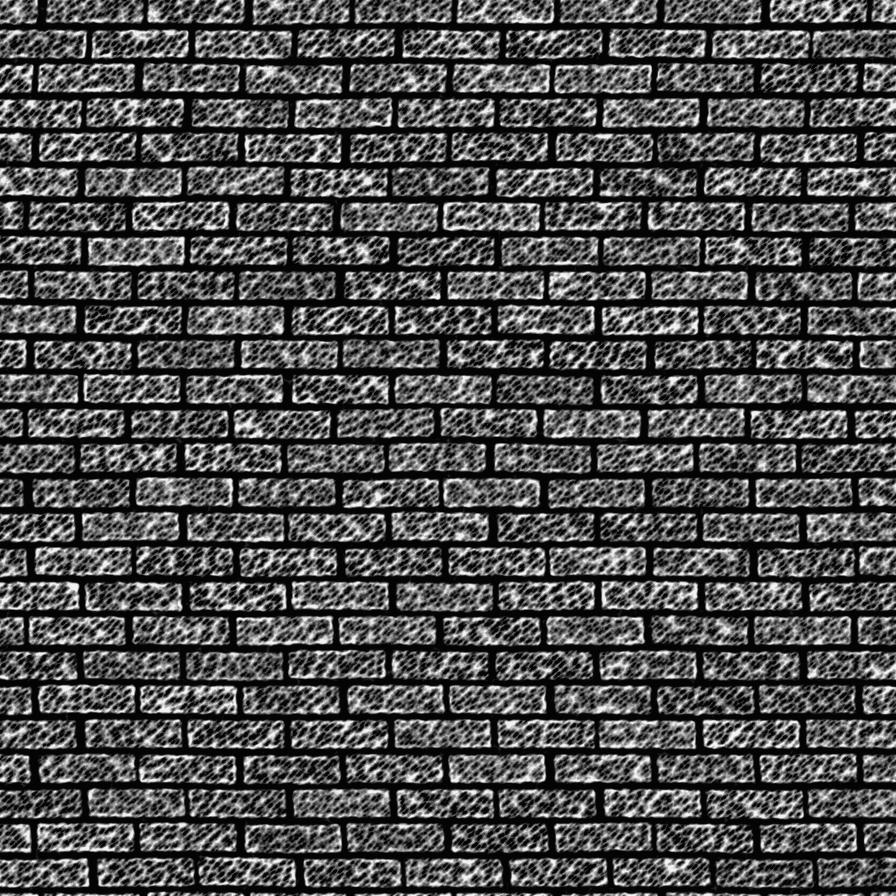
Give the GLSL for this texture, as a WebGL 1 fragment shader.

```glsl
precision highp float;

uniform vec2 u_resolution;

const vec2 BRICK_COUNT = vec2(8.68, 25.95);
const vec2 WALL_OFFSET = vec2(0.81, 0.18);
const float JOINT_WIDTH = 0.0082;
const float CORNER_RADIUS = 0.003;
const float EDGE_BLUR = 0.0016;
const float RIM_WIDTH = 0.0055;
const float STROKE_ANGLE = 0.72;
const vec2 STROKE_DENSITY = vec2(72.0, 185.0);
const float MORTAR_TONE = 0.015;
const float FACE_TONE = 0.40;

float hash(vec2 p) {
  return fract(sin(dot(p, vec2(127.1, 311.7))) * 43758.55);
}

vec2 hash2(vec2 p) {
  return vec2(hash(p), hash(p + 37.3));
}

// Distance to the nearest scattered point
float cellular(vec2 p) {
  vec2 cell = floor(p);
  vec2 f = p - cell;
  float nearest = 4.0;
  for (int y = -1; y <= 1; y++) {
    for (int x = -1; x <= 1; x++) {
      vec2 neighbor = vec2(float(x), float(y));
      vec2 d = neighbor + hash2(cell + neighbor) - f;
      nearest = min(nearest, dot(d, d));
    }
  }
  return sqrt(nearest);
}

// Layered sines in the range -1 to 1
float ripple(vec2 p) {
  return (sin(p.x + 1.7 * sin(p.y * 0.8))
        + 0.6 * sin(p.y * 1.9 + p.x * 0.7)
        + 0.4 * sin(p.x * 2.7 - p.y * 1.3)) / 2.0;
}

vec2 rotate(vec2 p, float angle) {
  float c = cos(angle), s = sin(angle);
  return vec2(c * p.x + s * p.y, c * p.y - s * p.x);
}

float roundedBox(vec2 p, vec2 halfSize, float radius) {
  vec2 q = abs(p) - halfSize + radius;
  return length(max(q, 0.0)) + min(max(q.x, q.y), 0.0) - radius;
}

// Running bond: brick index in xy, position within the brick cell in zw
vec4 brickCell(vec2 uv, vec2 count) {
  vec2 g = uv * count - vec2(0.0, WALL_OFFSET.y);
  float row = floor(g.y);
  float bend = 0.13 * pow(2.0 * uv.y - 1.0, 2.0) - 0.05;
  float jitter = 0.07 * (hash(vec2(row, 5.0)) - 0.5);
  g.x -= WALL_OFFSET.x + 0.5 * mod(row, 2.0) + bend + jitter;
  return vec4(floor(g), fract(g) - 0.5);
}

// Negative inside the brick, with jittered placement and chipped edges
float brickDistance(vec2 uv, vec4 cell, vec2 count) {
  vec2 pitch = 1.0 / count;
  vec2 shift = (hash2(cell.xy + 11.0) - 0.5) * vec2(0.0035, 0.0016);
  float tilt = (hash(cell.xy + 23.0) - 0.5) * 0.022;
  vec2 p = rotate(cell.zw * pitch - shift, tilt);
  float chips = 0.0007 * ripple(uv * 330.0) + 0.0016 * (cellular(uv * 95.0) - 0.45);
  return roundedBox(p, 0.5 * (pitch - JOINT_WIDTH), CORNER_RADIUS) + chips;
}

// Slanted dark scratches over fine grain, centred on zero
float faceTexture(vec2 uv, float contrast) {
  float strokes = cellular(rotate(uv, STROKE_ANGLE) * STROKE_DENSITY) - 0.46;
  float grain = cellular(uv * 210.0 + 50.0) - 0.46;
  return contrast * strokes + 0.45 * grain;
}

// Worn highlight that follows the outline of a brick
float rimLight(vec2 uv, float dist, float strength) {
  float band = smoothstep(-RIM_WIDTH, -0.0015, dist);
  float wear = 0.6 + 0.6 * ripple(uv * 75.0);
  return band * strength * max(wear, 0.0);
}

void main() {
  vec2 uv = gl_FragCoord.xy / u_resolution.y;

  // Layout with gently uneven courses
  vec2 wavy = uv + vec2(0.0, 0.0009 * ripple(uv * vec2(23.0, 9.0)));
  vec4 cell = brickCell(wavy, BRICK_COUNT);
  float dist = brickDistance(uv, cell, BRICK_COUNT);

  // Brick face, with tone and wear differing per brick
  float tone = FACE_TONE + 0.12 * (hash(cell.xy + 3.0) - 0.5);
  tone += 0.05 * ripple(uv * 60.0 + 4.0);
  tone += faceTexture(uv, 1.0 + 0.5 * hash(cell.xy + 7.0));
  tone += rimLight(uv, dist, 0.22 + 0.38 * hash(cell.xy + 17.0));

  // Mortar with faint grey flecks
  float fleck = smoothstep(0.75, 1.1, cellular(uv * 120.0));
  float mortar = MORTAR_TONE + 0.15 * fleck;

  float blur = max(EDGE_BLUR, 0.7 / u_resolution.y);
  float mask = 1.0 - smoothstep(-blur, blur, dist);
  float shade = mix(mortar, clamp(tone, 0.02, 0.95), mask);
  gl_FragColor = vec4(vec3(shade), 1.0);
}
```
